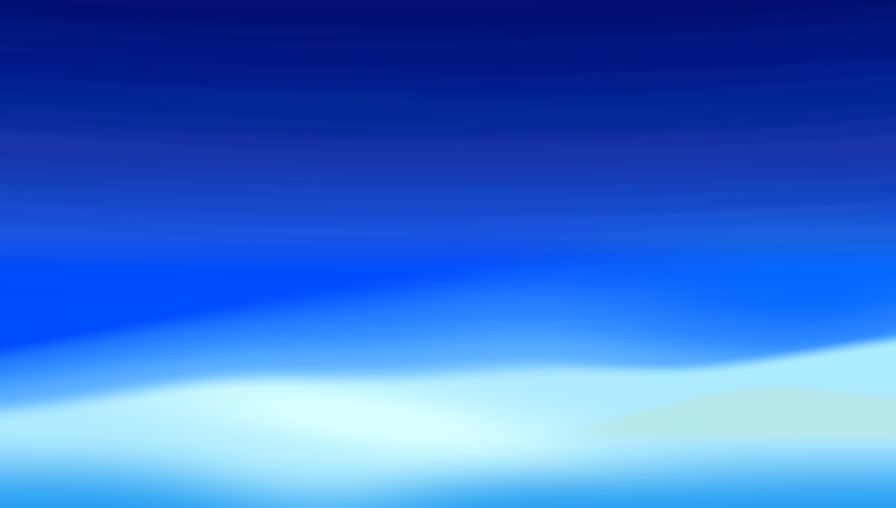
Write a Shadertoy shader that draws this background.

```glsl
// Abstract blue horizon: a deep night-blue sky over a soft swell and a pale shore.
// Smooth contour curves split the canvas into layers, each shaded by its depth
// below the contour; gaussian pools, a glow and faint streaks add the detail.

#define SKY_BOW 0.035
#define STREAK_AMOUNT 0.022
#define STREAK_SCALE vec2(3.0, 85.0)
#define SHORE_SOFTNESS 0.016
#define GLOW_STRENGTH 0.95
#define SAND_STRENGTH 0.85

const vec3 PALE = vec3(0.68, 0.92, 1.00);
const vec3 GLOW = vec3(0.84, 1.00, 1.00);
const vec3 SAND = vec3(0.72, 0.91, 0.90);
const vec3 DEEP = vec3(0.15, 0.62, 0.95);

float hash(vec2 p) {
    return fract(sin(dot(p, vec2(127.1, 311.7))) * 43758.5453);
}

float noise(vec2 p) {
    vec2 cell = floor(p), f = fract(p);
    f = f * f * (3.0 - 2.0 * f);
    float low = mix(hash(cell), hash(cell + vec2(1, 0)), f.x);
    float high = mix(hash(cell + vec2(0, 1)), hash(cell + vec2(1, 1)), f.x);
    return mix(low, high, f.y);
}

// Gaussian ellipse, sheared so that its long axis follows a slope
float blob(vec2 p, vec2 center, vec2 size, float slope) {
    vec2 d = p - center;
    d.y -= slope * d.x;
    d /= size;
    return exp(-dot(d, d));
}

// Upper contour of the swell: a straight climb that levels off
float swellLine(float x) {
    float climb = 0.317 + 0.35 * x;
    float excess = climb - 0.515;
    return climb - 0.5 * (excess + sqrt(excess * excess + 0.0004));
}

// Contour between the swell and the pale shore
float shoreLine(float x) {
    return 0.178 + 0.072 * smoothstep(-0.05, 0.30, x)
                 + 0.020 * smoothstep(0.40, 0.65, x)
                 + 0.075 * smoothstep(0.72, 1.10, x);
}

vec3 skyColor(vec2 p) {
    float h = p.y + SKY_BOW * 4.0 * p.x * (1.0 - p.x) * smoothstep(0.5, 0.9, p.y);
    vec3 c = vec3(0.00, 0.30, 1.00);
    c = mix(c, vec3(0.10, 0.33, 0.88), smoothstep(0.45, 0.55, h));
    c = mix(c, vec3(0.08, 0.26, 0.75), smoothstep(0.53, 0.64, h));
    c = mix(c, vec3(0.09, 0.20, 0.66), smoothstep(0.62, 0.72, h));
    c = mix(c, vec3(0.01, 0.15, 0.58), smoothstep(0.70, 0.82, h));
    c = mix(c, vec3(0.00, 0.09, 0.51), smoothstep(0.80, 0.93, h));
    c = mix(c, vec3(0.01, 0.06, 0.44), smoothstep(0.92, 1.02, h));
    // The right side is a little lighter near the horizon
    c.g += 0.09 * smoothstep(0.5, 0.9, p.x) * smoothstep(0.65, 0.45, p.y);
    return c;
}

vec3 addSwell(vec3 sky, vec2 p, float shore) {
    float top = swellLine(p.x);
    float depth = clamp((top - p.y) / (top - shore), 0.0, 1.0);
    depth = pow(depth, mix(0.65, 1.0, smoothstep(0.0, 0.5, p.x)));
    // A dark pool holds back the light on the right
    depth *= 1.0 - 0.7 * blob(p, vec2(0.91, 0.43), vec2(0.20, 0.14), 0.0);
    vec3 c = mix(sky, vec3(0.17, 0.53, 1.00), smoothstep(0.0, 0.55, depth));
    c = mix(c, vec3(0.36, 0.69, 1.00), smoothstep(0.45, 0.87, depth));
    return mix(c, vec3(0.57, 0.83, 1.00), smoothstep(0.82, 1.0, depth));
}

vec3 shoreColor(vec2 p) {
    float dip = (p.x - 0.36) / 0.16;
    float floorLine = 0.075 - 0.06 * exp(-dip * dip);
    vec3 c = mix(DEEP, PALE, smoothstep(-0.085, 0.085, p.y - floorLine));
    float glow = blob(p, vec2(0.41, 0.175), vec2(0.24, 0.07), -0.22);
    c = mix(c, GLOW, min(GLOW_STRENGTH * 1.2 * glow, 1.0));

    // Sand bar tapering to the left
    float crest = 0.155 + 0.085 * smoothstep(0.58, 0.87, p.x)
                        - 0.025 * smoothstep(0.86, 1.04, p.x);
    float bar = smoothstep(0.008, -0.012, p.y - crest)
              * smoothstep(0.115, 0.160, p.y) * smoothstep(0.58, 0.72, p.x);
    return mix(c, SAND, SAND_STRENGTH * bar);
}

void mainImage(out vec4 fragColor, in vec2 fragCoord) {
    vec2 p = fragCoord / iResolution.xy;
    float shore = shoreLine(p.x);

    // Layers from back to front
    vec3 color = addSwell(skyColor(p), p, shore);
    float cover = smoothstep(SHORE_SOFTNESS, -SHORE_SOFTNESS, p.y - shore);
    color = mix(color, shoreColor(p), cover);

    // Faint horizontal streaks, bent along the bow of the sky
    vec2 streakPos = p + vec2(0.0, SKY_BOW * 4.0 * p.x * (1.0 - p.x));
    float streak = noise(streakPos * STREAK_SCALE) - 0.5;
    color += STREAK_AMOUNT * streak * smoothstep(0.25, 0.6, p.y);

    fragColor = vec4(clamp(color, 0.0, 1.0), 1.0);
}
```
